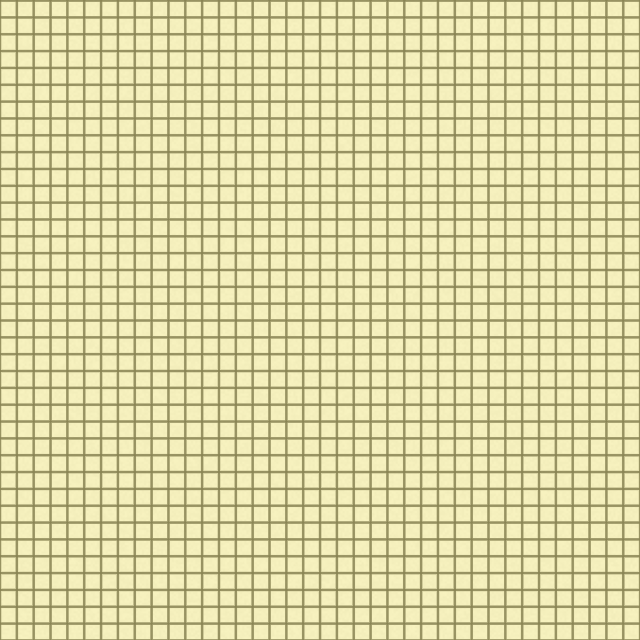
Give the GLSL for this pattern, as a three.js fragment shader.

```glsl
varying vec2 vUv;

const vec2 PITCH = vec2(0.02632, 0.02631);   // cell size
const vec2 GRID_ORIGIN = vec2(0.0, 0.9991);  // one crossing of the grid
const float LINE_HALF_WIDTH = 0.00198;
const float EDGE_SOFTNESS = 0.00105;
const float CROSSING_DARKEN = 0.05;
const float GRAIN_SCALE = 300.0;
const float GRAIN_AMOUNT = 0.022;
const float LINE_WEAR = 0.06;
const vec3 PAPER_COLOR = vec3(0.96, 0.94, 0.74);
const vec3 LINE_COLOR = vec3(0.595, 0.575, 0.385);

float hash(vec2 p) {
  vec3 q = fract(vec3(p.xyx) * 0.1031);
  q += dot(q, q.yzx + 33.33);
  return fract((q.x + q.y) * q.z);
}

float valueNoise(vec2 p) {
  vec2 cell = floor(p);
  vec2 f = fract(p);
  f = f * f * (3.0 - 2.0 * f);
  float low = mix(hash(cell), hash(cell + vec2(1.0, 0.0)), f.x);
  float high = mix(hash(cell + vec2(0.0, 1.0)), hash(cell + vec2(1.0, 1.0)), f.x);
  return mix(low, high, f.y);
}

// Coverage of the vertical (x) and horizontal (y) lines
vec2 gridLines(vec2 uv) {
  vec2 cell = (uv - GRID_ORIGIN) / PITCH;
  vec2 lineDistance = abs(fract(cell + 0.5) - 0.5) * PITCH;
  return 1.0 - smoothstep(LINE_HALF_WIDTH - EDGE_SOFTNESS,
                          LINE_HALF_WIDTH + EDGE_SOFTNESS, lineDistance);
}

void main() {
  vec2 lines = gridLines(vUv);
  float grain = valueNoise(vUv * GRAIN_SCALE) - 0.5;

  // Ink, slightly uneven along its length
  float ink = max(lines.x, lines.y) * (1.0 + LINE_WEAR * grain);
  vec3 color = mix(PAPER_COLOR, LINE_COLOR, ink);
  color -= CROSSING_DARKEN * lines.x * lines.y;

  // Fine mottling of the paper
  color += GRAIN_AMOUNT * grain * (1.0 - 0.5 * ink);

  gl_FragColor = vec4(color, 1.0);
}
```
